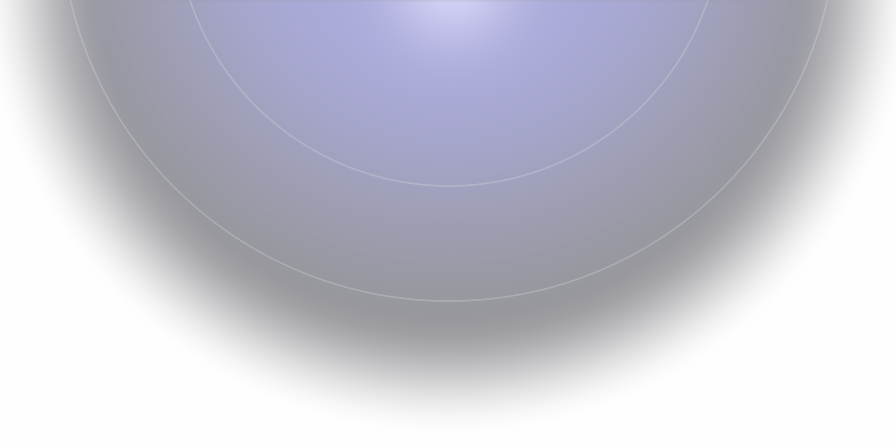
This background is drawn by a WebGL 2 fragment shader. Its source:

```glsl
#version 300 es
precision highp float;
// A soft grey disc hangs from the top edge over white, lit by a violet glow.
// Radial falloffs blend the disc, glow and pale core; two thin rings lie on top.
// Lengths are in canvas heights, measured from the middle of the top edge.

uniform vec2 u_resolution;
out vec4 outColor;

const vec3 PAPER = vec3(0.996);
const vec3 GREY = vec3(0.588, 0.588, 0.602);
const vec3 VIOLET = vec3(0.665, 0.667, 0.850);
const vec3 CORE = vec3(0.830, 0.825, 0.965);
const vec3 RING_TINT = vec3(0.92, 0.92, 0.90);

const vec2 DISC_CENTER = vec2(0.0, 0.076);
const float DISC_RADIUS = 0.914;
const float DISC_BLUR = 0.14;

const vec2 RING_CENTER = vec2(0.002, 0.195);
const float RING_RADIUS = 0.610;
const float RING_STEP = 0.257;
const int RING_COUNT = 2;
const float RING_WIDTH = 0.0036;
const float RING_OPACITY = 0.24;

const float GLOW_INNER = 0.30;
const float GLOW_OUTER = 1.00;
const vec2 CORE_CENTER = vec2(0.01, 0.04);
const float CORE_SIZE = 0.14;

const float RIM_HEIGHT = 0.0039;
const float RIM_OPACITY = 0.15;

// Coverage of a smooth circular stroke.
float ringMask(float dist, float radius, float pixel) {
    float edge = abs(dist - radius) - 0.5 * RING_WIDTH;
    return 1.0 - smoothstep(-0.5 * pixel, 0.5 * pixel, edge);
}

void main() {
    float pixel = 1.0 / u_resolution.y;
    vec2 p = (gl_FragCoord.xy - vec2(0.5, 1.0) * u_resolution) * pixel;
    float ringDist = length(p - RING_CENTER);

    // Violet glow inside the disc, then its pale core
    vec3 disc = mix(VIOLET, GREY, smoothstep(GLOW_INNER, GLOW_OUTER, ringDist));
    vec2 q = (p - CORE_CENTER) / CORE_SIZE;
    disc = mix(disc, CORE, exp(-dot(q, q)));

    // Concentric hairlines
    for (int i = 0; i < RING_COUNT; i++) {
        float radius = RING_RADIUS + float(i) * RING_STEP;
        disc = mix(disc, RING_TINT, RING_OPACITY * ringMask(ringDist, radius, pixel));
    }

    // Faint dark rim along the top edge
    float rim = 1.0 - smoothstep(-0.5 * pixel, 0.5 * pixel, -p.y - RIM_HEIGHT);
    disc = mix(disc, GREY, RIM_OPACITY * rim);

    // Blurred disc over the paper
    float edge = length(p - DISC_CENTER) - DISC_RADIUS;
    vec3 color = mix(disc, PAPER, smoothstep(-DISC_BLUR, DISC_BLUR, edge));
    outColor = vec4(color, 1.0);
}
```
